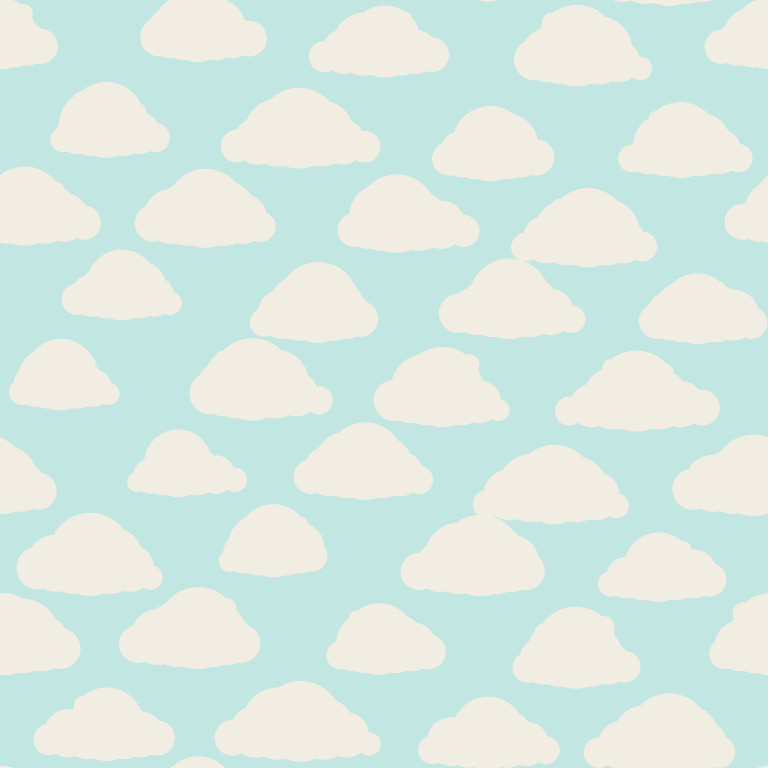
Write a WebGL 1 fragment shader that draws this pattern.

```glsl
precision highp float;
// Seamless pattern of flat cream clouds scattered over a pale aqua sky.
uniform vec2 u_resolution;

#define SKY vec3(0.760, 0.904, 0.886)
#define CREAM vec3(0.945, 0.930, 0.886)
#define COLS 4.0            // clouds per row
#define ROWS 9.0            // rows per tile
#define DOME_MIN 0.044      // radius of the central dome
#define DOME_MAX 0.054
#define REACH_MIN 1.5       // half width, in dome radii
#define REACH_MAX 2.15
#define JITTER 0.022        // random shift of each cloud
#define WAVE vec2(0.020, 0.012) // slow bend of rows and columns
#define EDGE 0.6            // half width of the soft edge, in pixels
#define TAU 6.2831853

float hash(vec2 id, float salt) {
  vec3 q = fract(vec3(id, salt) * vec3(0.1031, 0.1130, 0.0973) + 0.137);
  q += dot(q, q.yzx + 33.33);
  return fract((q.x + q.y) * q.z);
}

float circle(vec2 p, vec2 centre, float radius) {
  return length(p - centre) - radius;
}

// Puffs shrink outwards from a dome; their undersides share a shallow base.
float cloud(vec2 p, vec2 id) {
  float dome = mix(DOME_MIN, DOME_MAX, hash(id, 1.0));
  p /= dome;
  float d = circle(p, vec2(0.0), 1.0);
  for (int s = 0; s < 2; s++) {
    float salt = 10.0 + 20.0 * float(s);
    vec2 q = vec2(s == 0 ? p.x : -p.x, p.y);
    float reach = mix(REACH_MIN, REACH_MAX, hash(id, salt));
    float tip = mix(0.30, 0.52, hash(id, salt + 1.0));
    for (int k = 1; k <= 3; k++) {
      float step = float(k);
      float t = step / 3.0;
      float r = mix(1.0, tip, t) * mix(0.88, 1.10, hash(id, salt + 2.0 + step));
      vec2 centre = vec2((reach - tip) * t, r - 1.0 + 0.05 * step);
      d = min(d, circle(q, centre, r));
    }
    // A small bump on the shoulder of the dome.
    float angle = mix(0.20, 0.85, hash(id, salt + 7.0));
    float bump = mix(0.10, 0.28, hash(id, salt + 8.0));
    d = min(d, circle(q, 0.85 * vec2(cos(angle), sin(angle)), bump));
  }
  return d * dome;
}

// Nearest cloud in a sheared grid; the shear adds up to COLS over one tile.
float cloudField(vec2 p) {
  float d = 1.0;
  for (int j = -1; j <= 1; j++) {
    float row = floor(p.y * ROWS) + float(j);
    float shift = row * COLS / ROWS;
    float baseCol = floor(p.x * COLS - shift);
    for (int i = -1; i <= 1; i++) {
      float col = baseCol + float(i);
      vec2 id = mod(vec2(col, row) + 0.5, vec2(COLS, ROWS)) - 0.5;
      id = floor(id + 0.5);
      vec2 centre = vec2(col + 0.5 + shift, row + 0.5) / vec2(COLS, ROWS);
      centre += WAVE * sin(TAU * centre.yx);
      centre += JITTER * (vec2(hash(id, 51.0), hash(id, 52.0)) - 0.5);
      d = min(d, cloud(p - centre, id));
    }
  }
  return d;
}

void main() {
  float size = min(u_resolution.x, u_resolution.y);
  vec2 p = gl_FragCoord.xy / size;
  float soft = EDGE / size;
  float cover = 1.0 - smoothstep(-soft, soft, cloudField(p));
  gl_FragColor = vec4(mix(SKY, CREAM, cover), 1.0);
}
```
